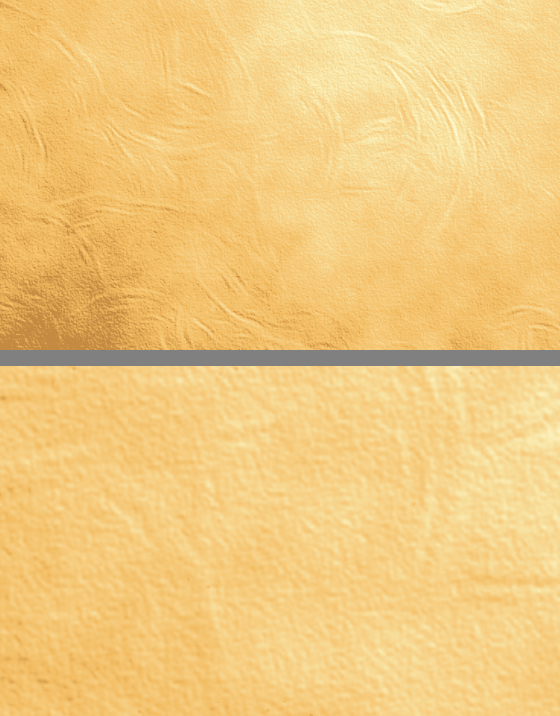
Top: the whole. Bottom: its middle third, enlarged.
Reproduce this texture procedurally as a Shadertoy shader.

```glsl
// Golden trowelled plaster: a fine sandy grain and overlapping arcs of
// trowel ridges form a height field, lit from the upper right. The lit tone,
// added to a broad diagonal glow, picks a colour from a gold ramp.

vec2 hash2(vec2 p) {
    vec3 q = fract(p.xyx * vec3(0.1031, 0.1030, 0.0973));
    q += dot(q, q.yzx + 33.33);
    return fract((q.xx + q.yz) * q.zy);
}

float valueNoise(vec2 p) {
    vec2 i = floor(p), f = fract(p);
    f = f * f * (3.0 - 2.0 * f);
    float low = mix(hash2(i).x, hash2(i + vec2(1, 0)).x, f.x);
    float high = mix(hash2(i + vec2(0, 1)).x, hash2(i + vec2(1, 1)).x, f.x);
    return mix(low, high, f.y);
}

float mottle(vec2 p) {
    float sum = 0.0, gain = 0.5;
    for (int i = 0; i < 4; i++) {
        sum += gain * (valueNoise(p) - 0.5);
        p = mat2(1.6, 1.2, -1.2, 1.6) * p + 7.3;
        gain *= 0.6;
    }
    return sum;
}

// Distance to the nearest scattered point: low in the middle of a grain
float cellular(vec2 p) {
    vec2 i = floor(p), f = fract(p);
    float nearest = 2.0;
    for (int y = -1; y <= 1; y++)
        for (int x = -1; x <= 1; x++) {
            vec2 cell = vec2(x, y);
            vec2 d = cell + hash2(i + cell) - f;
            nearest = min(nearest, dot(d, d));
        }
    return sqrt(nearest);
}

// Each newer stroke partly covers the ridges of the older ones
float trowelHeight(vec2 p) {
    p += 0.018 * vec2(sin(p.y * 9.0 + 2.0 * sin(p.x * 5.0)), sin(p.x * 11.0 + p.y * 6.0));
    p += 0.012 * (vec2(valueNoise(p * 22.0), valueNoise(p * 22.0 + 9.0)) - 0.5);
    float height = 0.0;
    for (int i = 0; i < 44; i++) {
        vec2 place = hash2(vec2(i, 17)), shape = hash2(vec2(i, 43)), turn = hash2(vec2(i, 71));
        float radius = mix(0.12, 0.5, shape.x);
        float width = mix(0.03, 0.10, shape.y);
        float heading = 0.75 + 1.5 * (turn.x - 0.5) + (turn.y > 0.78 ? 3.14 : 0.0);
        vec2 facing = vec2(cos(heading), sin(heading));
        vec2 q = p - (place * vec2(1.7, 1.1) - 0.05 - facing * radius);
        float d = length(q) - radius;
        float angle = atan(q.y, q.x);
        float phase = 40.0 * turn.y;

        float along = dot(q, facing) / max(length(q), 0.001);
        float cover = smoothstep(0.6, 0.93, along) * smoothstep(width, 0.5 * width, abs(d));
        float ridges = 0.6 * sin(d * 170.0 + phase + 1.5 * sin(angle * 7.0 + phase))
                     + 0.5 * sin(d * 330.0 - phase + 2.0 * sin(angle * 5.0));
        ridges *= 0.45 + 0.55 * sin(angle * 11.0 + d * 70.0 + phase);
        float lip = exp(-pow((d - 0.4 * width) / 0.009, 2.0));
        height = mix(height, ridges + 1.1 * lip, cover);
    }
    return height;
}

float grainHeight(vec2 p) {
    return 0.5 * valueNoise(p * 230.0) + 0.45 * valueNoise(p * 140.0 + 4.0)
         - 0.4 * cellular(p * 120.0) + 0.9 * mottle(p * 32.0);
}

// Gold ramp from shaded brown to pale highlight, one colour per unit of tone
vec3 goldRamp(float tone) {
    vec3 c = mix(vec3(0.77, 0.54, 0.26), vec3(0.88, 0.66, 0.33), clamp(tone + 1.0, 0.0, 1.0));
    c = mix(c, vec3(0.95, 0.74, 0.39), clamp(tone, 0.0, 1.0));
    c = mix(c, vec3(0.96, 0.78, 0.46), clamp(tone - 1.0, 0.0, 1.0));
    c = mix(c, vec3(0.97, 0.82, 0.53), clamp(tone - 2.0, 0.0, 1.0));
    c = mix(c, vec3(0.97, 0.87, 0.61), clamp(tone - 3.0, 0.0, 1.0));
    c = mix(c, vec3(0.98, 0.92, 0.69), clamp(tone - 4.0, 0.0, 1.0));
    return mix(c, vec3(1.0, 0.97, 0.81), clamp(0.6 * (tone - 5.0), 0.0, 1.0));
}

void mainImage(out vec4 fragColor, in vec2 fragCoord) {
    vec2 p = fragCoord / iResolution.y;

    // Relief: slopes that face the light brighten
    vec2 light = vec2(0.6, 0.8);
    float grain = grainHeight(p) - grainHeight(p + 0.0035 * light);
    float stroke = trowelHeight(p);
    float ridge = stroke - trowelHeight(p + 0.005 * light);
    float patches = 0.3 + 1.1 * valueNoise(p * 6.0 + 3.0);

    // Broad glow at the upper right, shade along the left and lower edges
    vec2 toGlow = p - vec2(1.2, 0.84), toShade = p - vec2(0.0, 0.02);
    float tone = 0.3 + 0.8 * p.y + 3.3 * exp(-1.7 * dot(toGlow, toGlow));
    tone -= 1.0 * exp(-8.0 * dot(toShade, toShade));

    // Uneven plaster: wide patches, then blotches a few grains across
    tone += 2.6 * mottle(p * 3.5 + 11.0) + 1.8 * mottle(p * 13.0);
    tone += 2.3 * grain + patches * (1.1 * ridge + 0.35 * stroke);

    // Sparse dark pits
    float pit = smoothstep(0.10, 0.04, cellular(p * 40.0)) * step(0.88, valueNoise(p * 15.0));
    fragColor = vec4(goldRamp(tone - 1.5 * pit), 1.0);
}
```
